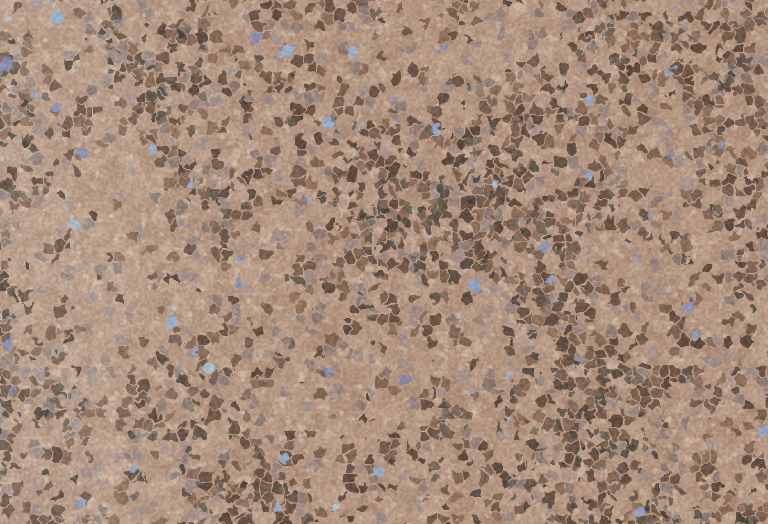
Give the GLSL for this texture, as a WebGL 1 fragment shader.

```glsl
precision highp float;
uniform vec2 u_resolution;

#define GRAIN_SCALE 50.0
#define PATCH_SCALE 34.0
#define FLECK_SCALE 74.0
#define CHIP_SCALE 23.0
#define BROWN_SHARE 0.33
#define GREY_SHARE 0.12
#define FLECK_SHARE 0.07
#define CHIP_SHARE 0.075
#define VEIN_STRENGTH 0.75
#define ROUGHNESS 0.10

vec2 hash2(vec2 p) {
  vec3 q = fract(p.xyx * vec3(0.1031, 0.1030, 0.0973));
  q += dot(q, q.yzx + 33.33);
  return fract((q.xx + q.yz) * q.zy);
}

float noise(vec2 p) {
  vec2 i = floor(p), f = fract(p);
  f = f * f * (3.0 - 2.0 * f);
  float low = mix(hash2(i).x, hash2(i + vec2(1.0, 0.0)).x, f.x);
  float high = mix(hash2(i + vec2(0.0, 1.0)).x, hash2(i + 1.0).x, f.x);
  return mix(low, high, f.y);
}

float fbm(vec2 p) {
  float sum = 0.0, amp = 0.5;
  for (int i = 0; i < 4; i++) {
    sum += amp * noise(p);
    p = mat2(1.6, 1.2, -1.2, 1.6) * p + 7.3;
    amp *= 0.5;
  }
  return sum / 0.9375;
}

// xy: random pair of the cell, z: distance to its seed, w: distance to its rim
vec4 crystals(vec2 p) {
  vec2 cell = floor(p), nearest = cell;
  float d1 = 8.0, d2 = 8.0;
  for (int y = -1; y <= 1; y++) {
    for (int x = -1; x <= 1; x++) {
      vec2 c = cell + vec2(float(x), float(y));
      float d = length(c + 0.1 + 0.8 * hash2(c) - p);
      if (d < d1) {
        d2 = d1;
        d1 = d;
        nearest = c;
      } else {
        d2 = min(d2, d);
      }
    }
  }
  return vec4(hash2(nearest + 91.7), d1, d2 - d1);
}

void main() {
  vec2 p = gl_FragCoord.xy / u_resolution.y;
  float across = gl_FragCoord.x / u_resolution.x;

  // Ragged crystal outlines
  vec2 jag = vec2(noise(p * 110.0), noise(p * 110.0 + 57.0)) - 0.5;
  vec2 q = p + 0.011 * jag;

  // Steep veins where dark minerals gather
  vec2 along = mat2(0.94, -0.34, 0.34, 0.94) * p;
  float vein = fbm(along * vec2(7.0, 3.5) + 4.0) - 0.5;
  float cluster = fbm(p * 13.0 + 31.0) - 0.5;
  float gather = VEIN_STRENGTH * (vein + 0.6 * cluster);

  // Feldspar ground
  vec3 rose = vec3(0.66, 0.535, 0.455);
  vec3 sand = vec3(0.745, 0.635, 0.555);
  vec3 cream = vec3(0.80, 0.72, 0.64);
  vec4 feldspar = crystals(q * PATCH_SCALE + 11.0);
  float tone = 0.55 * feldspar.x + 0.75 * fbm(p * 65.0) - 0.12;
  vec3 color = mix(rose, sand, clamp(tone, 0.0, 1.0));
  float glint = smoothstep(0.58, 0.80, fbm(p * 80.0 + 19.0));
  color = mix(color, cream, 0.7 * glint);

  // Brown and grey grains with pale seams
  vec4 grain = crystals(q * GRAIN_SCALE);
  float body = smoothstep(0.03, 0.24, grain.w);
  float brownLimit = BROWN_SHARE + gather;
  float isBrown = step(grain.x, brownLimit);
  float isGrey = step(1.0 - GREY_SHARE, grain.x) * (1.0 - isBrown);
  vec3 brown = mix(vec3(0.34, 0.265, 0.22), vec3(0.56, 0.435, 0.36), grain.y);
  vec3 grey = mix(vec3(0.51, 0.45, 0.43), vec3(0.64, 0.57, 0.56), grain.y);
  color = mix(color, brown, 0.92 * body * isBrown);
  color = mix(color, grey, 0.85 * body * isGrey);

  // Small charcoal flecks
  vec4 fleck = crystals(q * FLECK_SCALE + 43.0);
  float isFleck = step(fleck.x, FLECK_SHARE + 0.6 * gather);
  vec3 charcoal = mix(vec3(0.27, 0.25, 0.23), vec3(0.46, 0.42, 0.37), fleck.y);
  color = mix(color, charcoal, 0.85 * isFleck * smoothstep(0.02, 0.26, fleck.w));

  // Scattered blue chips
  vec4 chip = crystals((q + 0.008 * jag.yx) * CHIP_SCALE + 71.0);
  float radius = mix(0.13, 0.31, chip.y * chip.y);
  float inChip = step(chip.x, CHIP_SHARE) * (1.0 - smoothstep(radius - 0.07, radius + 0.04, chip.z));
  float hue = chip.x / CHIP_SHARE;
  vec3 blue = mix(vec3(0.52, 0.53, 0.68), vec3(0.58, 0.67, 0.80), smoothstep(0.1, 0.6, hue));
  blue = mix(blue, vec3(0.69, 0.80, 0.83), smoothstep(0.7, 1.0, hue));
  color = mix(color, blue, 0.9 * inChip);

  // Fine mottling and paler left side
  color += ROUGHNESS * (noise(p * 230.0) - 0.5);
  float pale = 1.0 - smoothstep(0.0, 0.42, across + 0.15 * vein);
  color += pale * vec3(0.025, 0.04, 0.045);

  gl_FragColor = vec4(clamp(color, 0.0, 1.0), 1.0);
}
```
